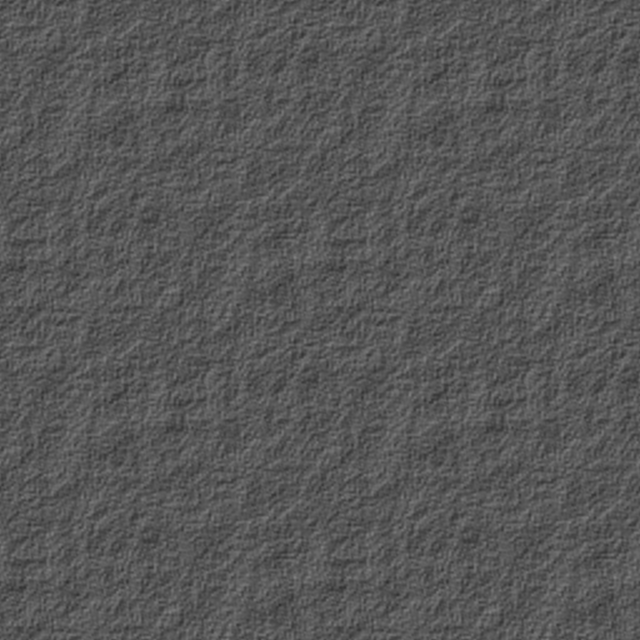
A Shadertoy shader for this texture:

```glsl
// Dark grey rough stone: fractal relief and fine grain lit across the diagonal, seamless tile.

const float REPEATS = 2.0;         // tiles across the canvas
const float BASE_CELLS = 3.0;      // coarsest relief cells per diagonal
const int OCTAVES = 5;
const float GAIN = 0.7;            // strength of each finer octave
const float GRAIN_CELLS = 128.0;   // grains across a tile
const float LIGHT_STEP = 0.0078;   // relief sampling distance, in tiles
const float RELIEF_CONTRAST = 0.36;
const float GRAIN_CONTRAST = 0.08;
const vec3 STONE = vec3(0.343);

// Random value from 0 to 1 for a lattice cell
float hash(vec2 cell, float seed) {
    uvec2 q = uvec2(cell) * uvec2(1597334673u, 3812015801u);
    uint n = q.x ^ (q.y + uint(seed) * 7919u);
    n = (n ^ (n >> 15)) * 73244475u;
    n = (n ^ (n >> 13)) * 73244475u;
    n ^= n >> 16;
    return float(n & 65535u) / 65536.0;
}

// Slope of one lattice corner, wrapped to the period
float cornerRamp(vec2 cell, vec2 corner, vec2 local, float period, float seed) {
    float angle = 6.28318 * hash(mod(cell + corner, period), seed);
    return dot(vec2(cos(angle), sin(angle)), local - corner);
}

// Gradient noise that repeats every period cells
float gradientNoise(vec2 p, float period, float seed) {
    vec2 cell = floor(p);
    vec2 local = p - cell;
    vec2 blend = local * local * (3.0 - 2.0 * local);
    float low = mix(cornerRamp(cell, vec2(0, 0), local, period, seed),
                    cornerRamp(cell, vec2(1, 0), local, period, seed), blend.x);
    float high = mix(cornerRamp(cell, vec2(0, 1), local, period, seed),
                     cornerRamp(cell, vec2(1, 1), local, period, seed), blend.x);
    return mix(low, high, blend.y);
}

// Value noise that repeats every period cells
float valueNoise(vec2 p, float period, float seed) {
    vec2 cell = floor(p);
    vec2 blend = smoothstep(0.0, 1.0, p - cell);
    float low = mix(hash(mod(cell, period), seed),
                    hash(mod(cell + vec2(1, 0), period), seed), blend.x);
    float high = mix(hash(mod(cell + vec2(0, 1), period), seed),
                     hash(mod(cell + vec2(1, 1), period), seed), blend.x);
    return mix(low, high, blend.y);
}

// Height of the stone surface; the diagonal lattice still wraps at tile edges
float relief(vec2 p, float baseCells, float gain) {
    vec2 diagonal = vec2(p.x + p.y, p.y - p.x);
    float height = 0.0;
    float strength = 1.0;
    float cells = baseCells;
    for (int i = 0; i < OCTAVES; i++) {
        float seed = float(i) + 1.0;
        vec2 shift = vec2(0.37, 0.71) * seed;
        height += strength * gradientNoise(diagonal * cells + shift, cells, seed);
        strength *= gain;
        cells *= 2.0;
    }
    return height;
}

// Relief difference along the light direction
float embossRelief(vec2 p, vec2 lightDir, float stepSize) {
    vec2 offset = 0.5 * stepSize * lightDir;
    return relief(p + offset, BASE_CELLS, GAIN) - relief(p - offset, BASE_CELLS, GAIN);
}

// Grain difference between diagonal neighbours
float embossGrain(vec2 p, float cells, float seed) {
    vec2 q = p * cells;
    return valueNoise(q + vec2(1, -1), cells, seed) - valueNoise(q, cells, seed);
}

void mainImage(out vec4 fragColor, in vec2 fragCoord) {
    vec2 tile = fragCoord / iResolution.xy * REPEATS;
    vec2 lightDir = normalize(vec2(1.0, -1.1));
    float shade = RELIEF_CONTRAST * embossRelief(tile, lightDir, LIGHT_STEP)
                + GRAIN_CONTRAST * embossGrain(tile, GRAIN_CELLS, 11.0);
    fragColor = vec4(clamp(STONE + shade, 0.0, 1.0), 1.0);
}
```
